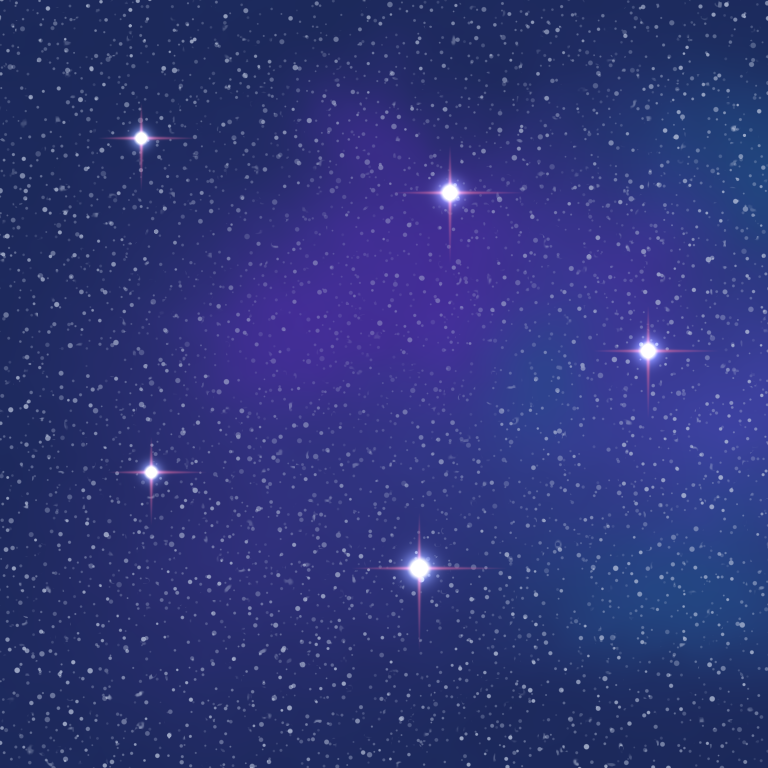
This texture is drawn by a three.js fragment shader. Its source:

```glsl
// A violet and teal nebula on a navy sky, dusted with pale specks and five cross-shaped stars.
// Warped gaussian clouds tint the sky; jittered, rotated grids scatter round dots and ragged
// flecks; each bright star is a glowing core with four tapered rose-coloured rays.
varying vec2 vUv;

const vec3 NAVY = vec3(0.108, 0.160, 0.355);
const vec3 INDIGO = vec3(0.195, 0.185, 0.490);
const vec3 VIOLET = vec3(0.285, 0.175, 0.620);
const vec3 BLUE = vec3(0.255, 0.265, 0.660);
const vec3 TEAL = vec3(0.125, 0.310, 0.530);
const vec3 DUST = vec3(0.730, 0.770, 0.860);
const vec3 ROSE = vec3(0.800, 0.380, 0.620);

float hash(vec2 p) {
  vec3 q = fract(vec3(p.xyx) * 0.1031);
  q += dot(q, q.yzx + 33.33);
  return fract((q.x + q.y) * q.z);
}

vec2 hash2(vec2 p) {
  return vec2(hash(p + 17.3), hash(p + 71.9));
}

float noise(vec2 p) {
  vec2 i = floor(p), f = fract(p);
  f = f * f * (3.0 - 2.0 * f);
  return mix(mix(hash(i), hash(i + vec2(1.0, 0.0)), f.x),
             mix(hash(i + vec2(0.0, 1.0)), hash(i + 1.0), f.x), f.y);
}

float fbm(vec2 p) {
  float sum = 0.0, amp = 0.5;
  for (int i = 0; i < 4; i++) {
    sum += amp * noise(p);
    p = p * 2.03 + 11.7;
    amp *= 0.5;
  }
  return sum;
}

vec2 rotate(vec2 p, float a) {
  return vec2(cos(a) * p.x - sin(a) * p.y, sin(a) * p.x + cos(a) * p.y);
}

// Soft elliptical cloud, 1 at its centre
float cloud(vec2 p, vec2 centre, vec2 size) {
  vec2 d = (p - centre) / size;
  return exp(-dot(d, d));
}

vec3 nebula(vec2 uv) {
  vec2 warp = vec2(fbm(uv * 5.0 + 3.0), fbm(uv * 5.0 + 40.0)) - 0.47;
  vec2 p = uv + 0.13 * warp;
  vec3 c = NAVY;
  c = mix(c, INDIGO, 0.75 * cloud(p, vec2(0.36, 0.28), vec2(0.25, 0.20)));
  c = mix(c, INDIGO, 0.65 * cloud(p, vec2(0.30, 0.50), vec2(0.20, 0.24)));
  c = mix(c, BLUE, 0.65 * cloud(p, vec2(0.72, 0.54), vec2(0.32, 0.27)));
  c = mix(c, BLUE, 0.85 * cloud(p, vec2(0.98, 0.43), vec2(0.22, 0.17)));
  c = mix(c, TEAL, 0.75 * cloud(p, vec2(1.00, 0.78), vec2(0.17, 0.14)));
  c = mix(c, TEAL, 0.65 * cloud(p, vec2(0.90, 0.25), vec2(0.22, 0.10)));
  c = mix(c, VIOLET, 0.80 * cloud(p, vec2(0.56, 0.67), vec2(0.15, 0.15)));
  c = mix(c, VIOLET, 0.75 * cloud(p, vec2(0.42, 0.58), vec2(0.14, 0.10)));
  c = mix(c, VIOLET, 0.50 * cloud(p, vec2(0.48, 0.83), vec2(0.08, 0.08)));
  c = mix(c, VIOLET, 0.50 * cloud(p, vec2(0.82, 0.65), vec2(0.14, 0.13)));
  c = mix(c, TEAL, 0.45 * cloud(p, vec2(0.69, 0.53), vec2(0.07, 0.11)));
  c = mix(c, NAVY, 0.65 * cloud(p, vec2(0.60, 0.90), vec2(0.11, 0.06)));
  return c * (0.97 + 0.06 * fbm(uv * 14.0));
}

// One round speck per occupied grid cell
float dots(vec2 uv, float cells, float angle, float radius, float density) {
  vec2 p = rotate(uv, angle) * cells + 50.0;
  vec2 id = floor(p);
  vec2 centre = 0.2 + 0.6 * hash2(id);
  float r = radius * (0.55 + 0.5 * hash(id + 5.1));
  float d = length(fract(p) - centre) / cells;
  float lit = step(hash(id + 9.4), density) * (0.3 + 0.7 * hash(id + 2.7));
  return lit * (1.0 - smoothstep(r - 0.0010, r + 0.0010, d));
}

// Stretched smudges with edges broken by noise
float flecks(vec2 uv, float cells, float angle, float density) {
  vec2 p = rotate(uv, angle) * cells + 90.0;
  vec2 id = floor(p);
  vec2 d = fract(p) - 0.35 - 0.3 * hash2(id);
  d = rotate(d, 6.283 * hash(id + 3.3)) * vec2(1.0, 1.3 + hash(id + 8.8));
  float grain = noise(uv * 230.0 + id);
  float shape = 1.0 - smoothstep(0.10, 0.28, length(d));
  float lit = step(hash(id + 6.2), density) * (0.35 + 0.65 * hash(id + 1.6));
  return lit * shape * smoothstep(0.50, 0.85, grain);
}

// Ray along x, thinning and fading towards its tip
float ray(vec2 d, float back, float ahead) {
  float t = clamp(1.0 - abs(d.x) / (d.x < 0.0 ? back : ahead), 0.0, 1.0);
  float width = 0.0009 + 0.0016 * t;
  return t * exp(-d.y * d.y / (width * width));
}

vec3 addStar(vec3 c, vec2 uv, vec2 centre, float size) {
  vec2 d = uv - centre;
  float r = length(d);
  float rays = ray(d, 0.85 * size, 1.1 * size) + ray(d.yx, 1.05 * size, 0.7 * size);
  c = mix(c, ROSE, min(0.9 * rays, 0.85));
  c += vec3(0.42, 0.48, 0.68) * exp(-r * r / (0.035 * size * size));
  float core = 1.0 - smoothstep(0.07 * size, 0.17 * size, r);
  float spark = exp(-(abs(d.x) + abs(d.y)) / (0.09 * size));
  return mix(c, vec3(1.0), clamp(core + spark, 0.0, 1.0));
}

void main() {
  vec3 c = nebula(vUv);
  // Dust thins out over the violet heart
  float veil = 1.0 - 0.5 * cloud(vUv, vec2(0.48, 0.60), vec2(0.30, 0.27));
  float dust = dots(vUv, 34.0, 0.3, 0.0034, 0.65) + dots(vUv, 43.0, 1.1, 0.0027, 0.60);
  dust += 0.6 * dots(vUv, 75.0, 2.0, 0.0018, 0.45);
  dust += 0.8 * flecks(vUv, 34.0, 0.7, 0.30) + 0.6 * flecks(vUv, 52.0, 1.8, 0.22);
  c = mix(c, DUST, 0.80 * veil * min(dust, 1.0));
  c = addStar(c, vUv, vec2(0.184, 0.820), 0.066);
  c = addStar(c, vUv, vec2(0.586, 0.749), 0.088);
  c = addStar(c, vUv, vec2(0.844, 0.543), 0.084);
  c = addStar(c, vUv, vec2(0.197, 0.385), 0.066);
  c = addStar(c, vUv, vec2(0.546, 0.260), 0.104);
  gl_FragColor = vec4(clamp(c, 0.0, 1.0), 1.0);
}
```
